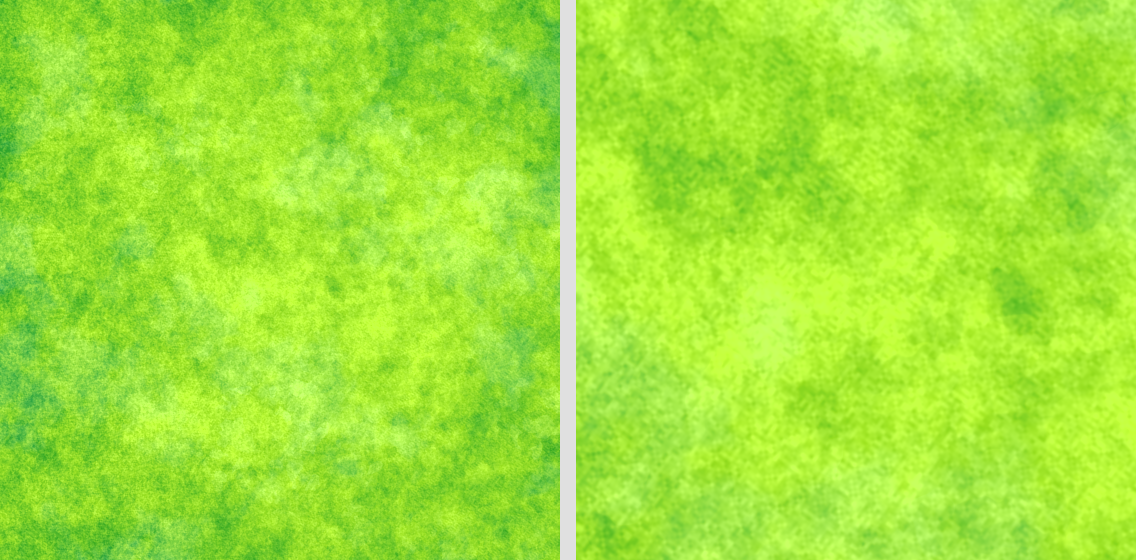
Left: the whole. Right: its middle third, enlarged.
Reproduce this texture procedurally as a Shadertoy shader.

```glsl
float hash(vec2 p) {
    return fract(sin(dot(p, vec2(127.1, 311.7))) * 43758.5453);
}

float valueNoise(vec2 p) {
    vec2 cell = floor(p);
    vec2 f = fract(p);
    f = f * f * (3.0 - 2.0 * f);
    float low = mix(hash(cell), hash(cell + vec2(1.0, 0.0)), f.x);
    float high = mix(hash(cell + vec2(0.0, 1.0)), hash(cell + 1.0), f.x);
    return mix(low, high, f.y);
}

vec2 turn(vec2 p) {
    return mat2(0.8, 0.6, -0.6, 0.8) * p;
}

// Layered noise in the range 0 to 1
float fbm(vec2 p, int octaves) {
    float sum = 0.0, total = 0.0, weight = 0.5;
    for (int i = 0; i < octaves; i++) {
        sum += weight * valueNoise(p);
        total += weight;
        weight *= 0.6;
        p = turn(p) * 2.03 + 17.3;
    }
    return sum / total;
}

vec2 warp(vec2 p, float amount) {
    vec2 offset = vec2(fbm(p + 3.7, 3), fbm(p + 41.2, 3)) - 0.5;
    return p + offset * amount;
}

// Overlapping dabs of paint, lighter or darker, one per cell
float dabs(vec2 p, float edge, float seed) {
    vec2 home = floor(p);
    float sum = 0.0;
    for (int y = -1; y <= 1; y++) {
        for (int x = -1; x <= 1; x++) {
            vec2 cell = home + vec2(x, y);
            vec2 centre = cell + vec2(hash(cell + seed), hash(cell + seed + 19.1));
            float radius = mix(0.25, 0.65, hash(cell + seed + 37.4));
            float shade = hash(cell + seed + 53.8) - 0.5;
            float d = length(p - centre);
            sum += shade * (1.0 - smoothstep(radius - edge, radius, d));
        }
    }
    return sum;
}

// Ragged stains with a fairly crisp outline
float stains(vec2 p, float level) {
    return smoothstep(level, level + 0.05, fbm(p, 5));
}

vec3 greenRamp(float tone) {
    vec3 deep = vec3(0.25, 0.68, 0.17);
    vec3 leaf = vec3(0.59, 0.87, 0.155);
    vec3 lime = vec3(0.76, 1.0, 0.24);
    vec3 shadow = mix(deep, leaf, clamp(tone / 0.6, -0.2, 1.0));
    return mix(shadow, lime, clamp((tone - 0.6) / 0.4, 0.0, 1.1));
}

void mainImage(out vec4 fragColor, in vec2 fragCoord) {
    vec2 uv = fragCoord / iResolution.xy;

    // Bright middle, darker rim
    float rim = smoothstep(0.15, 0.75, length(uv - vec2(0.55, 0.49)));
    float tone = 0.77 - 0.36 * rim;

    // Cloudy washes and finer mottling
    tone += 0.50 * (fbm(uv * 3.2 + 5.1, 3) - 0.5);
    tone += 0.62 * (fbm(uv * 12.0 + 23.0, 4) - 0.5);
    tone += 0.50 * (fbm(turn(uv) * 45.0 + 37.0, 3) - 0.5);

    // Dabs, denser towards the right
    float dabStrength = mix(0.6, 1.2, smoothstep(0.1, 0.6, uv.x));
    float smallDabs = dabs(warp(uv * 30.0, 1.4), 0.1, 11.0);
    float tinyDabs = dabs(warp(turn(uv) * 56.0, 1.2), 0.18, 29.0);
    tone += 0.20 * dabs(warp(uv * 15.0, 1.6), 0.08, 3.0);
    tone += dabStrength * (0.22 * smallDabs + 0.16 * tinyDabs);

    // Dark upright stains near the rim, small ones everywhere
    float leftSide = 1.0 - smoothstep(0.1, 0.5, uv.x);
    float stainStrength = 0.04 + 0.17 * max(rim, leftSide * 0.7);
    tone -= stainStrength * stains(uv * vec2(9.0, 5.5) + 61.0, 0.57);
    tone -= 0.10 * stains(uv * 20.0 + 83.0, 0.59);

    // Pale minty haze in small patches
    float haze = smoothstep(0.48, 0.66, fbm(uv * 9.0 + 97.0, 5));
    float flecks = smoothstep(0.02, 0.25, smallDabs) * smoothstep(0.35, 0.6, fbm(uv * 4.0 + 131.0, 3));
    float mint = clamp(0.7 * haze + 0.45 * flecks, 0.0, 1.0);

    // Fine speckle, stronger on the left
    float coarseGrain = valueNoise(turn(uv) * 240.0) - 0.5;
    float fineGrain = valueNoise(turn(uv) * 430.0 + 7.0) - 0.5;
    float grain = 0.8 * coarseGrain + 1.1 * fineGrain;
    tone += grain * mix(0.34, 0.24, smoothstep(0.1, 0.7, uv.x));

    vec3 color = greenRamp(tone);
    color += mint * vec3(0.01, 0.015, 0.16);
    color.b += 0.06 * grain;
    fragColor = vec4(clamp(color, 0.0, 1.0), 1.0);
}
```
